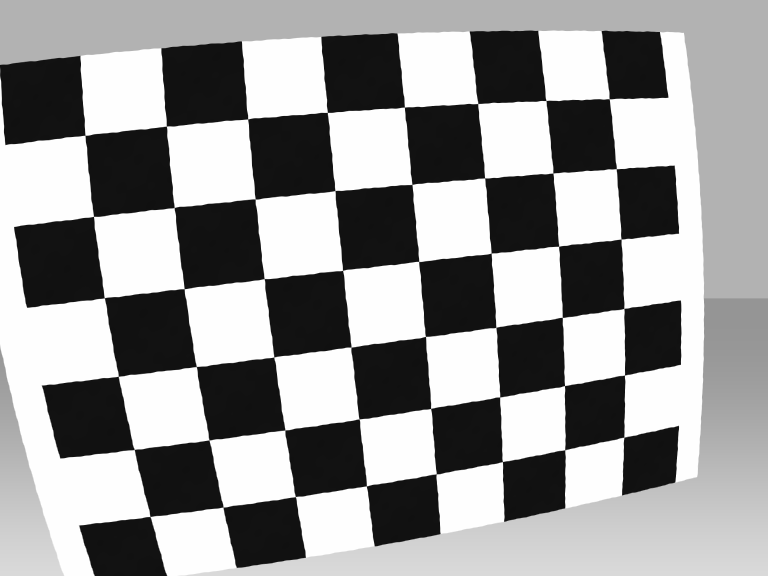
Write a Shadertoy shader that draws this pattern.

```glsl
// A tilted 9 by 7 checkerboard with white side margins in a plain grey room.
// Each pixel passes through a barrel lens and an inverse perspective matrix
// into board cells; the squares are antialiased triangle waves.

const vec2 CELLS = vec2(9.0, 7.0);
const float MARGIN = 0.43;              // white side strip, in cells
const vec2 LENS_BEND = vec2(0.045, 0.08);

const vec3 INK = vec3(0.068);
const vec3 PAPER = vec3(0.995);
const vec3 WALL = vec3(0.70);
const vec3 FLOOR_FAR = vec3(0.585);
const vec3 FLOOR_NEAR = vec3(0.87);
const float HORIZON = 0.482;

// Straightens the barrel curve of the lens.
vec2 undistort(vec2 p, vec2 bend) {
    return p * (1.0 + dot(bend, p * p));
}

// Projects the view plane onto the board; cells count right and down.
vec2 toBoard(vec2 view) {
    mat3 boardToView = mat3(
        0.3120,  0.0373, 0.0257,        // one cell across
        0.0302, -0.3172, 0.0217,        // one cell down
       -1.5040,  0.8734, 1.0);          // top left corner
    vec3 h = inverse(boardToView) * vec3(view, 1.0);
    return h.xy / h.z;
}

// Layered sines, roughly in -1..1.
float ripple(vec2 p) {
    return 0.5 * sin(p.x * 5.3 + p.y * 8.1)
         + 0.3 * sin(p.x * 13.7 - p.y * 17.9)
         + 0.2 * sin(p.x * 31.0 + p.y * 27.0);
}

// Smooth mask of an axis-aligned rectangle.
float boxMask(vec2 p, vec2 lo, vec2 hi, vec2 soft) {
    vec2 inside = clamp(min(p - lo, hi - p) / soft + 0.5, 0.0, 1.0);
    return inside.x * inside.y;
}

// One on even squares, zero on odd squares.
float checker(vec2 p, vec2 soft) {
    vec2 wave = abs(mod(p - 0.5, 2.0) - 1.0) - 0.5;
    wave = clamp(2.0 * wave / soft, -1.0, 1.0);
    return 0.5 + 0.5 * wave.x * wave.y;
}

// Flat wall above a floor that brightens toward the viewer.
vec3 room(float height, float soft) {
    vec3 ground = mix(FLOOR_NEAR, FLOOR_FAR, smoothstep(-0.08, 0.45, height));
    return mix(ground, WALL, smoothstep(-soft, soft, height - HORIZON));
}

void mainImage(out vec4 fragColor, in vec2 fragCoord) {
    vec2 p = (2.0 * fragCoord - iResolution.xy) / iResolution.y;
    vec2 board = toBoard(undistort(p, LENS_BEND));
    vec2 soft = max(fwidth(board), vec2(0.012));

    // Slightly uneven print edges
    board += 0.006 * vec2(ripple(board * 2.0), ripple(board.yx * 2.0 + 4.0));

    // Printed squares, held inside the grid so the rim stays crisp
    vec2 cell = clamp(board, vec2(0.1), CELLS - 0.1);
    float ink = checker(cell, soft) * boxMask(board, vec2(0.0, -1.0),
                                              CELLS + vec2(0.0, 1.0), soft);
    vec3 inkColor = INK + 0.004 * ripple(board * 0.7);
    vec3 sheet = mix(PAPER, inkColor, ink);

    // Sheet over the room
    float sheetMask = boxMask(board, vec2(-MARGIN, 0.0),
                              CELLS + vec2(MARGIN, 0.0), soft);
    vec3 color = room(fragCoord.y / iResolution.y, 0.7 / iResolution.y);
    fragColor = vec4(mix(color, sheet, sheetMask), 1.0);
}
```
